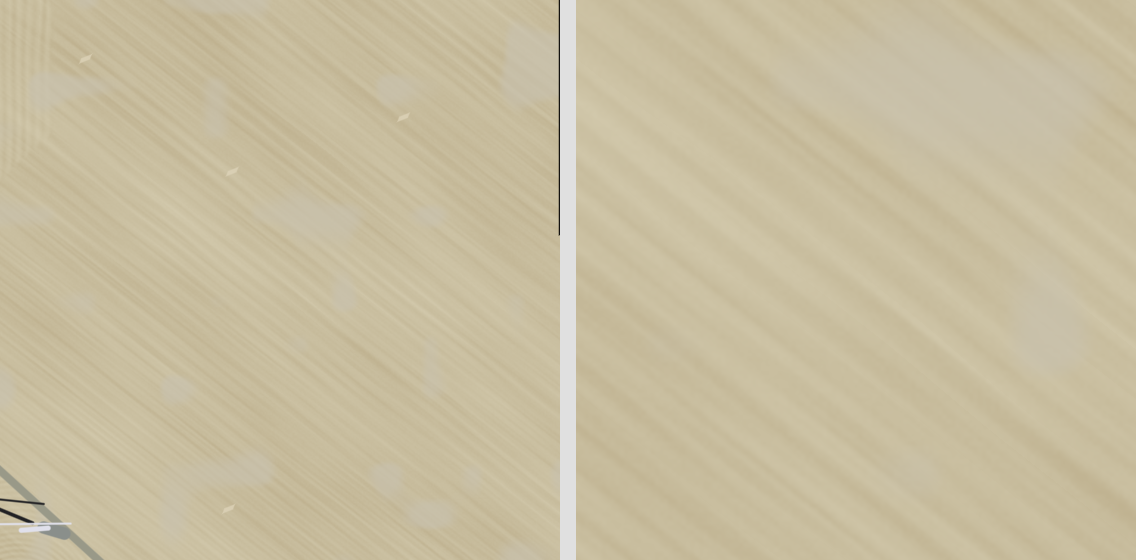
Left: the whole. Right: its middle third, enlarged.
Give the GLSL for this texture, as a WebGL 1 fragment shader.

```glsl
precision highp float;
uniform vec2 u_resolution;

const vec3 STRAW = vec3(0.785, 0.742, 0.620);
const vec3 FURROW = vec3(0.725, 0.665, 0.525);
const vec3 STUBBLE = vec3(0.835, 0.800, 0.690);
const vec3 PALE = vec3(0.785, 0.760, 0.690);
const vec3 BALE = vec3(0.865, 0.825, 0.720);
const vec3 TRACK = vec3(0.600, 0.600, 0.535);
const vec3 PAD = vec3(0.540, 0.560, 0.545);
const vec3 SHADE = vec3(0.130, 0.130, 0.140);
const vec3 BLADE = vec3(0.880, 0.880, 0.920);
const vec2 ROW_DIR = vec2(0.788, -0.616);
const float ROWS = 44.0;          // furrows per unit across the rows
const float FINE_ROWS = 97.0;
const float HEADLAND_ROWS = 58.0;
const float HEADLAND_WIDTH = 0.092;
const float BALE_CELLS = 4.0;
const float BALE_SHARE = 0.35;
const float TAU = 6.2831853;

float hash(vec2 p) {
  vec3 q = fract(vec3(p.xyx) * 0.1031);
  q += dot(q, q.yzx + 33.33);
  return fract((q.x + q.y) * q.z);
}

float noise(vec2 p) {
  vec2 i = floor(p), f = fract(p);
  f = f * f * (3.0 - 2.0 * f);
  return mix(mix(hash(i), hash(i + vec2(1.0, 0.0)), f.x),
             mix(hash(i + vec2(0.0, 1.0)), hash(i + 1.0), f.x), f.y);
}

float fbm(vec2 p) {
  float sum = 0.0, gain = 0.5;
  for (int i = 0; i < 4; i++) {
    sum += gain * noise(p);
    p = p * 2.03 + 17.0;
    gain *= 0.5;
  }
  return sum;
}

float segment(vec2 p, vec2 a, vec2 b) {
  vec2 d = b - a;
  return length(p - a - d * clamp(dot(p - a, d) / dot(d, d), 0.0, 1.0));
}

float cover(float d) {
  float aa = 1.0 / u_resolution.y;
  return 1.0 - smoothstep(-aa, aa, d);
}

// Signed ridge profile with uneven depth; q = (along, across)
float furrows(vec2 q, float count) {
  float c = q.y * count + 0.35 * (noise(q * vec2(9.0, 14.0)) - 0.5);
  float wear = 0.35 + 0.9 * noise(vec2(q.x * 5.0, floor(c) * 3.7));
  return cos(TAU * c) * wear;
}

float bales(vec2 p) {
  float mask = 0.0;
  vec2 home = floor(p * BALE_CELLS);
  for (int j = -1; j <= 1; j++) {
    for (int i = -1; i <= 1; i++) {
      vec2 cell = home + vec2(float(i), float(j));
      vec2 jitter = vec2(hash(cell + 11.3), hash(cell + 47.9));
      vec2 d = p - (cell + 0.1 + 0.8 * jitter) / BALE_CELLS;
      d = abs(vec2(d.x - 0.4 * d.y, d.y - 0.4 * d.x));
      float present = step(hash(cell + 5.7), BALE_SHARE);
      mask = max(mask, present * cover(max(d.x - 0.008, d.y - 0.004)));
    }
  }
  return mask;
}

void main() {
  vec2 p = gl_FragCoord.xy / u_resolution.y;
  vec2 q = vec2(dot(p, ROW_DIR), dot(p, vec2(-ROW_DIR.y, ROW_DIR.x)));

  // Diagonal rows, finer toward the lower left
  float fineness = 1.0 - smoothstep(0.35, 0.75, q.y + 0.2 * (noise(p * 4.0) - 0.5));
  float rows = mix(furrows(q, ROWS), furrows(q + 3.0, FINE_ROWS), 0.15 + 0.4 * fineness);

  // Upright rows of the headland, narrowing at its lower end
  float edge = min(HEADLAND_WIDTH, (p.y - 0.68) * 1.1) + 0.012 * (noise(p * 30.0) - 0.5);
  float headland = 1.0 - smoothstep(-0.008, 0.008, p.x - edge);
  rows = mix(rows, furrows(p.yx, HEADLAND_ROWS), headland);

  // Curved rows beyond the track
  float beyond = cover(dot(p, vec2(0.673, 0.740)) - 0.1184);
  rows = mix(rows, furrows(vec2(p.x, length(p - vec2(0.03, -0.08))), FINE_ROWS), beyond);

  // Soil tone, streaks and grain
  float streak = noise(q * vec2(3.0, 130.0)) + noise(q * vec2(7.0, 260.0)) - 1.0;
  float tone = 0.22 * rows + 0.30 * streak + 1.1 * (fbm(q * vec2(3.0, 9.0)) - 0.47);
  tone += 0.12 * (noise(p * 380.0) - 0.5) + 0.15 * headland;
  vec3 col = mix(STRAW, FURROW, clamp(-tone, 0.0, 1.0));
  col = mix(col, STUBBLE, clamp(tone, 0.0, 1.0));
  col = mix(col, PALE, 0.6 * smoothstep(0.72, 0.9, noise(p * 13.0 + 4.0)));
  col = mix(col, BALE, 0.8 * bales(p));

  // Track, turbine pad, shadows and blades
  col = mix(col, TRACK, cover(segment(p, vec2(-0.02, 0.178), vec2(0.2, -0.022)) - 0.007));
  col = mix(col, PAD, cover(segment(p, vec2(0.078, 0.058), vec2(0.115, 0.047)) - 0.011));
  float shade = min(segment(p, vec2(0.0, 0.108), vec2(0.078, 0.100)) - 0.0018,
                    segment(p, vec2(0.0, 0.090), vec2(0.058, 0.066)) - 0.0032);
  col = mix(col, SHADE, cover(shade));
  float blade = min(segment(p, vec2(0.0, 0.064), vec2(0.126, 0.065)) - 0.0018,
                    segment(p, vec2(0.038, 0.053), vec2(0.086, 0.057)) - 0.0045);
  col = mix(col, BLADE, cover(blade));

  // Dark sliver on the upper right border
  col *= 1.0 - cover(max(0.998 - p.x, 0.58 - p.y));
  gl_FragColor = vec4(col, 1.0);
}
```
